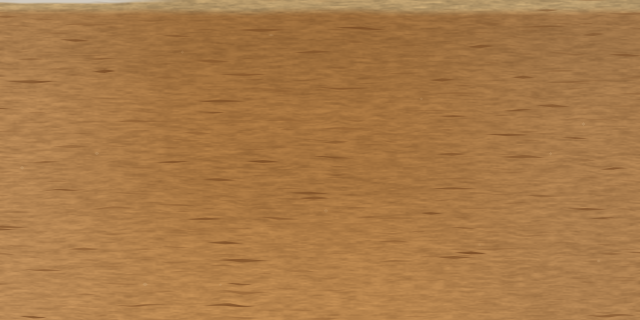
Write a WebGL 1 fragment shader that draws this texture.

```glsl
precision highp float;
// Draws a beech wood board with fine horizontal grain, dark flecks and a pale upper edge.
uniform vec2 u_resolution;

#define GRAIN_CONTRAST 0.3
#define FLECK_STRENGTH 0.66
#define FLECK_CHANCE 0.66
#define FLECK_HALF_LENGTH 0.092
#define FLECK_HALF_WIDTH 0.0052
#define EDGE_HEIGHT 0.962
#define TAN vec3(0.650, 0.452, 0.245)
#define HONEY vec3(0.722, 0.520, 0.302)
#define ROSY vec3(0.715, 0.530, 0.335)
#define DUSTY vec3(0.668, 0.492, 0.308)
#define FLECK_BROWN vec3(0.43, 0.25, 0.11)
#define EDGE_CREAM vec3(0.73, 0.63, 0.45)

float hash(vec2 p) {
  vec3 q = fract(p.xyx * 0.1031);
  q += dot(q, q.yzx + 33.33);
  return fract((q.x + q.y) * q.z);
}

float noise(vec2 p) {
  vec2 i = floor(p), f = fract(p);
  f = f * f * (3.0 - 2.0 * f);
  return mix(mix(hash(i), hash(i + vec2(1.0, 0.0)), f.x),
             mix(hash(i + vec2(0.0, 1.0)), hash(i + vec2(1.0, 1.0)), f.x), f.y);
}

// Tapered marks, at most one per jittered cell; returns coverage.
float flecks(vec2 p, vec2 cell, float chance, vec2 halfSize, float seed) {
  float soft = max(0.0022, 0.6 / u_resolution.y);
  vec2 home = floor(p / cell);
  float cover = 0.0;
  for (int j = -1; j <= 1; j++) {
    for (int i = -1; i <= 1; i++) {
      vec2 id = home + vec2(float(i), float(j));
      vec2 key = id + seed;
      float present = step(hash(key + 11.3), chance);
      vec2 jitter = vec2(hash(key + 23.7), hash(key + 41.1));
      vec2 d = p - (id + jitter) * cell;
      float size = hash(key + 57.9);
      float depth = mix(0.35, 1.0, hash(key + 71.3));
      d.y += d.x * (hash(key + 89.1) - 0.4) * 0.05;
      float along = d.x / (halfSize.x * mix(0.4, 1.0, size));
      float width = halfSize.y * mix(0.5, 1.0, hash(key + 97.7));
      float gap = abs(d.y) - width * (1.0 - abs(along));
      float mark = 1.0 - smoothstep(-soft, soft, gap);
      mark *= 1.0 - smoothstep(0.6, 1.1, abs(along));
      cover = max(cover, mark * depth * present);
    }
  }
  return cover;
}

// Short wavy fibres, mostly fine, centred on zero.
float fibres(vec2 p) {
  float coarse = noise(p * vec2(9.0, 60.0) + 3.0);
  float medium = noise(p * vec2(22.0, 125.0) + 17.0);
  float fine = noise(p * vec2(40.0, 215.0) + 31.0);
  float pores = noise(p * vec2(110.0, 240.0) + 47.0);
  return coarse * 0.12 + medium * 0.36 + fine * 0.38 + pores * 0.16 - 0.51;
}

// Broad shading: tan centre, rosy left, dusty right, honey foot.
vec3 boardColour(vec2 p, float aspect) {
  float x = p.x / aspect;
  vec3 c = mix(TAN, HONEY, 1.0 - smoothstep(0.0, 0.52, p.y));
  c = mix(c, ROSY, 0.8 * (1.0 - smoothstep(0.0, 0.36, x)));
  c = mix(c, DUSTY, 0.8 * smoothstep(0.55, 0.95, x));
  c *= 1.0 - 0.055 * smoothstep(0.6, 0.88, p.y);
  return c * (0.99 + 0.02 * noise(p * vec2(1.6, 7.0) + 5.0));
}

void main() {
  vec2 p = gl_FragCoord.xy / u_resolution.y;
  float aspect = u_resolution.x / u_resolution.y;

  // Bend the grain gently.
  vec2 g = p;
  g.y += 0.012 * (noise(p * vec2(2.2, 3.0)) - 0.5);
  g.y += 0.006 * (noise(p * vec2(17.0, 14.0) + 9.0) - 0.5);

  vec3 colour = boardColour(p, aspect);
  float grain = fibres(g);
  colour *= 1.0 + GRAIN_CONTRAST * grain * vec3(0.85, 1.0, 1.2);

  // Pale rounded edge along the top, with a white sliver at its left.
  float rim = EDGE_HEIGHT + 0.008 * (noise(p * vec2(9.0, 2.0)) - 0.5);
  float edge = smoothstep(rim - 0.016, rim + 0.016, p.y);
  colour = mix(colour, EDGE_CREAM * (1.0 + 0.4 * grain), edge * 0.8);
  float sliver = smoothstep(0.990, 0.999, p.y + 0.006 * noise(p * 14.0));
  sliver *= 1.0 - smoothstep(0.16, 0.3, p.x / aspect);
  colour = mix(colour, vec3(0.82, 0.79, 0.74), sliver);

  // Bold flecks over a crowd of small faint ones.
  vec2 boldSize = vec2(FLECK_HALF_LENGTH, FLECK_HALF_WIDTH);
  float bold = flecks(g, vec2(0.25, 0.066), FLECK_CHANCE, boldSize, 5.0);
  float faint = flecks(g, vec2(0.12, 0.031), 0.6, boldSize * vec2(0.6, 0.6), 163.0);
  float dark = max(bold, faint * 0.4) * (0.95 + 0.8 * grain);
  colour = mix(colour, FLECK_BROWN, FLECK_STRENGTH * dark * (1.0 - 0.5 * edge));

  // Sparse pale nicks.
  float nicks = flecks(p, vec2(0.27, 0.2), 0.3, vec2(0.011, 0.006), 307.0);
  colour = mix(colour, vec3(0.80, 0.67, 0.50), 0.4 * nicks);

  gl_FragColor = vec4(clamp(colour, 0.0, 1.0), 1.0);
}
```
